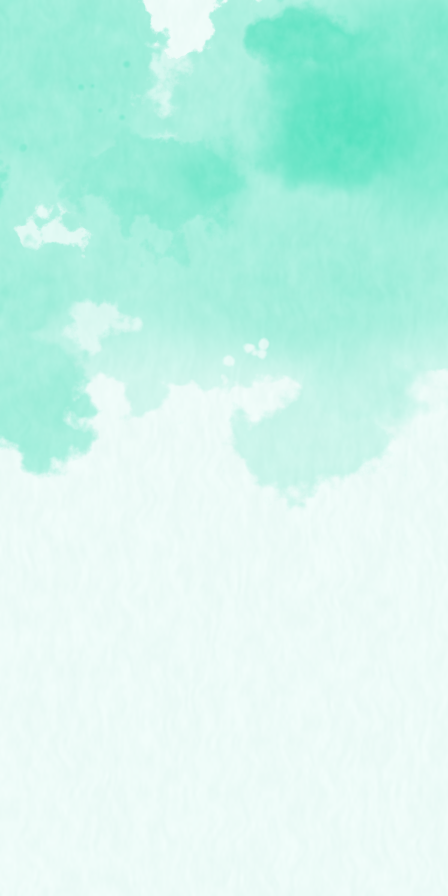
Write a Shadertoy shader that draws this background.

```glsl
float hash(vec2 p) {
    vec3 q = fract(vec3(p.xyx) * 0.1031);
    q += dot(q, q.yzx + 33.33);
    return fract((q.x + q.y) * q.z);
}

float noise(vec2 p) {
    vec2 i = floor(p), f = fract(p);
    f = f * f * (3.0 - 2.0 * f);
    return mix(mix(hash(i), hash(i + vec2(1, 0)), f.x),
               mix(hash(i + vec2(0, 1)), hash(i + vec2(1, 1)), f.x), f.y);
}

float fbm(vec2 p) {
    float sum = 0.0, amp = 0.5;
    for (int i = 0; i < 5; i++) {
        sum += amp * noise(p);
        p = mat2(0.8, -0.6, 0.6, 0.8) * p * 2.03 + 17.3;
        amp *= 0.5;
    }
    return sum;
}

// Coverage of an elliptical pool of paint with a ragged edge
float pool(vec2 p, vec2 centre, vec2 radius, float rough, float soft) {
    float d = (length((p - centre) / radius) - 1.0) * min(radius.x, radius.y);
    return 1.0 - smoothstep(-soft, 0.005, d + rough);
}

void mainImage(out vec4 fragColor, in vec2 fragCoord) {
    vec2 p = fragCoord / iResolution.x;
    p.y *= 2.0 * iResolution.x / iResolution.y;

    float broad = fbm(p * 8.0 + 3.0) - 0.48;
    float fine = fbm(p * 32.0 + 9.0) - 0.48;
    float rough = broad * 0.17 + fine * 0.05;
    float ragged = broad * 0.25 + fine * 0.11;

    // Pale wash with hanging lobes
    float baseTone = mix(0.15, 0.43, smoothstep(1.08, 1.36, p.y));
    float pigment = baseTone * smoothstep(-0.005, 0.018, p.y - 1.13 - rough);
    pigment = max(pigment, 0.25 * pool(p, vec2(0.70, 1.03), vec2(0.17, 0.14), ragged, 0.05));
    pigment = max(pigment, 0.30 * pool(p, vec2(0.86, 1.15), vec2(0.20, 0.13), rough, 0.07));
    pigment = max(pigment, 0.20 * pool(p, vec2(0.32, 1.12), vec2(0.07, 0.06), rough, 0.02));

    // Middle and upper washes
    pigment = mix(pigment, 0.50, pool(p, vec2(0.72, 1.38), vec2(0.42, 0.24), rough, 0.16));
    pigment = mix(pigment, 0.56, pool(p, vec2(0.10, 1.86), vec2(0.30, 0.27), ragged, 0.10));
    pigment = mix(pigment, 0.70, pool(p, vec2(1.00, 1.78), vec2(0.42, 0.34), rough, 0.16));

    // Bare paper left between the pools
    float gaps = pool(p, vec2(0.43, 1.97), vec2(0.09, 0.06), ragged, 0.02);
    gaps = max(gaps, 0.65 * pool(p, vec2(0.37, 1.75), vec2(0.06, 0.13), ragged, 0.04));
    gaps = max(gaps, 0.80 * pool(p, vec2(0.10, 1.47), vec2(0.11, 0.04), ragged, 0.02));
    gaps = max(gaps, 0.65 * pool(p, vec2(0.20, 1.29), vec2(0.07, 0.07), ragged, 0.04));
    pigment *= 1.0 - gaps;

    // Left pools
    pigment = mix(pigment, 0.50, pool(p, vec2(0.04, 1.35), vec2(0.15, 0.11), rough, 0.03));
    pigment = mix(pigment, 0.48, pool(p, vec2(0.05, 1.11), vec2(0.17, 0.155), rough, 0.025));
    pigment = mix(pigment, 0.72, pool(p, vec2(-0.02, 1.57), vec2(0.06, 0.11), rough, 0.02));

    // Saturated pools
    pigment = mix(pigment, 0.62, pool(p, vec2(0.36, 1.57), vec2(0.18, 0.14), ragged, 0.03));
    pigment = mix(pigment, 0.82, pool(p, vec2(0.48, 1.59), vec2(0.11, 0.14), rough, 0.12));
    pigment = mix(pigment, 0.88, pool(p, vec2(0.69, 1.92), vec2(0.14, 0.06), rough, 0.03));
    pigment = mix(pigment, 0.95, pool(p, vec2(0.76, 1.72), vec2(0.25, 0.18), rough, 0.11));

    // Light flecks and stray drops
    for (int i = 0; i < 6; i++) {
        float k = float(i);
        vec2 jitter = vec2(hash(vec2(k, 4.0)), hash(vec2(k, 11.0)));
        float size = 0.005 + 0.006 * hash(vec2(k, 23.0));
        vec2 fleck = vec2(0.50, 1.19) + jitter * vec2(0.10, 0.06);
        pigment *= 1.0 - 0.8 * pool(p, fleck, vec2(size), fine * 0.015, 0.004);
        vec2 drop = vec2(0.02, 1.64) + jitter * vec2(0.30, 0.30);
        pigment = mix(pigment, 0.75, pool(p, drop, vec2(size * 0.7), fine * 0.01, 0.004));
    }

    // Granulation and paper grain
    pigment *= 1.0 + 0.30 * broad + 0.28 * fine;
    float fibre = noise(vec2(p.x * 85.0 + 3.0 * noise(p * 18.0), p.y * 26.0)) - 0.5;
    float tooth = noise(p * vec2(150.0, 75.0)) - 0.5;
    vec3 paper = vec3(0.93, 0.985, 0.972);
    vec3 mint = vec3(0.36, 0.89, 0.76);
    vec3 color = mix(paper, mint, clamp(pigment, 0.0, 1.05));
    color += (fibre * 0.026 + tooth * 0.014) * vec3(1.0, 0.45, 0.6);
    fragColor = vec4(clamp(color, 0.0, 1.0), 1.0);
}
```
